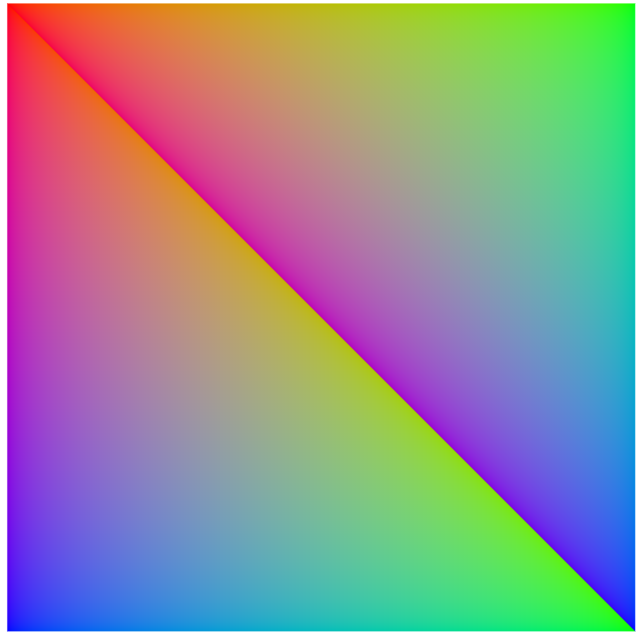
Give the GLSL for this background, as a Shadertoy shader.

```glsl
// Two triangles form a square on a white ground, split by the falling diagonal.
// Each blends red, green and blue from its corners by barycentric weights;
// the blend is done in linear light and then encoded to sRGB.

const vec3 BACKGROUND = vec3(1.0);
const vec2 SQUARE_MIN = vec2(0.0113, 0.0010);  // lower left, canvas fractions
const vec2 SQUARE_MAX = vec2(0.9925, 0.9946);  // upper right, canvas fractions
const float EDGE_SOFTNESS = 0.0014;            // half width of the smoothed edges

const vec3 RED   = vec3(1.0, 0.0, 0.0);
const vec3 GREEN = vec3(0.0, 1.0, 0.0);
const vec3 BLUE  = vec3(0.0, 0.0, 1.0);

vec3 encodeSrgb(vec3 linearColor) {
    vec3 low = 12.92 * linearColor;
    vec3 high = 1.055 * pow(linearColor, vec3(1.0 / 2.4)) - 0.055;
    return mix(low, high, step(0.0031308, linearColor));
}

// Mix the corner colours; weights just outside a triangle are clamped.
vec3 blendCorners(vec3 weights) {
    weights = max(weights, 0.0);
    weights /= weights.x + weights.y + weights.z;
    return encodeSrgb(RED * weights.x + GREEN * weights.y + BLUE * weights.z);
}

void mainImage(out vec4 fragColor, in vec2 fragCoord) {
    vec2 uv = fragCoord / iResolution.xy;
    vec2 p = clamp((uv - SQUARE_MIN) / (SQUARE_MAX - SQUARE_MIN), 0.0, 1.0);
    float aboveDiagonal = p.x + p.y - 1.0;

    // Red sits at the upper left of both; green and blue trade places.
    vec3 upper = blendCorners(vec3(1.0 - p.x, aboveDiagonal, 1.0 - p.y));
    vec3 lower = blendCorners(vec3(p.y, p.x, -aboveDiagonal));

    // Smoothed seam between the triangles
    float softness = max(EDGE_SOFTNESS, 0.7 / iResolution.y);
    float seam = smoothstep(-softness, softness, aboveDiagonal * 0.7071);
    vec3 color = mix(lower, upper, seam);

    // Smoothed outline of the square
    vec2 inset = min(uv - SQUARE_MIN, SQUARE_MAX - uv);
    float inside = smoothstep(-softness, softness, min(inset.x, inset.y));
    fragColor = vec4(mix(BACKGROUND, color, inside), 1.0);
}
```
